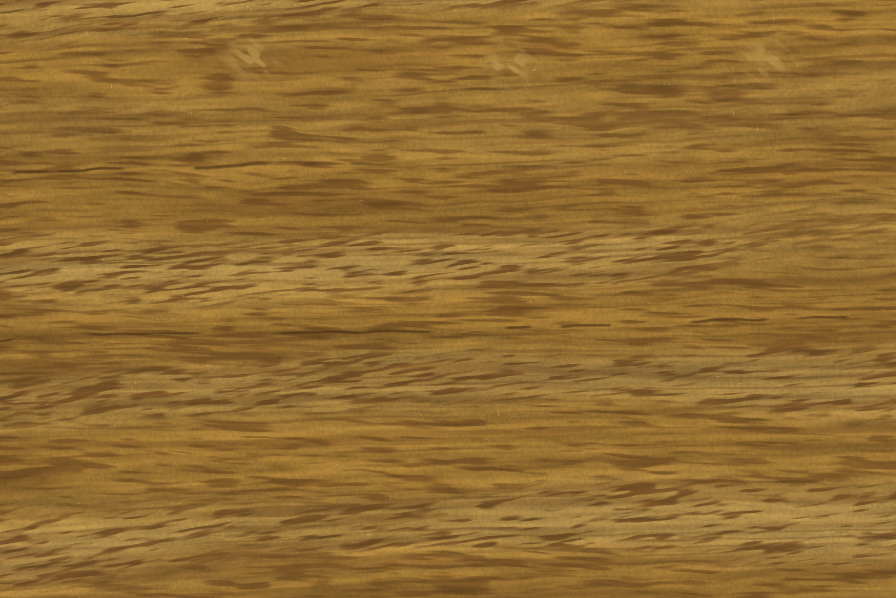
Write a Shadertoy shader that draws this texture.

```glsl
// Golden brown wood with near-horizontal grain: soft pale and golden bands from
// a warped cosine, fibres from stretched value noise, fine dark pores from noise
// sheared along two tilts, plus broken cracks and pale cross-grain knots.

#define GOLD vec3(0.610, 0.455, 0.198)
#define PALE vec3(0.670, 0.540, 0.290)
#define DARK vec3(0.400, 0.262, 0.120)
#define BAND_PERIOD 0.225
#define BAND_SLOPE 0.035
#define PALE_TILT 0.095
#define GOLD_TILT -0.045
#define PORE_DEPTH 0.78
#define STREAK_DEPTH 0.36
#define FIBRE_CONTRAST 0.24

float hash(vec2 cell) {
    vec3 h = fract(vec3(cell.xyx) * 0.1031);
    h += dot(h, h.yzx + 33.33);
    return fract((h.x + h.y) * h.z);
}

float noise(vec2 p) {
    vec2 cell = floor(p), f = fract(p);
    f = f * f * (3.0 - 2.0 * f);
    float low = mix(hash(cell), hash(cell + vec2(1, 0)), f.x);
    float high = mix(hash(cell + vec2(0, 1)), hash(cell + vec2(1, 1)), f.x);
    return mix(low, high, f.y);
}

// Elongated dark pores; freq sets their length and thickness, tilt their slope
float pores(vec2 grain, vec2 freq, float tilt, float threshold) {
    vec2 q = vec2(grain.x, grain.y - tilt * grain.x) * freq;
    float n = 0.50 * noise(q)
            + 0.30 * noise(q * vec2(0.6, 0.55) + 31.7)
            + 0.20 * noise(q * vec2(1.9, 1.7) + 57.3);
    return smoothstep(threshold - 0.11, threshold + 0.14, n);
}

// Broad pale bands with streaky borders, weakened in the golden upper zone
float paleBands(vec2 grain) {
    float wave = 0.5 + 0.5 * cos(6.2832 * (grain.y - 0.10) / BAND_PERIOD);
    float patches = 0.6 * noise(grain * vec2(2.0, 11.0) + 5.0)
                  + 0.4 * noise(grain * vec2(3.0, 37.0) + 71.0);
    float band = smoothstep(0.35, 1.08, 0.6 * wave + 0.65 * patches);
    float zone = (grain.y - 0.77) / 0.10;
    return band * (1.0 - 0.7 * exp(-zone * zone));
}

// Thin broken dark lines that follow the grain
float cracks(vec2 grain) {
    float dark = 0.0;
    for (int i = 0; i < 2; i++) {
        float k = float(i);
        float path = 0.42 + 0.29 * k + 0.010 * noise(vec2(grain.x * 7.0, k * 9.0))
                   + 0.004 * noise(vec2(grain.x * 30.0, k * 5.0));
        float line = 1.0 - smoothstep(0.0005, 0.0038, abs(grain.y - path));
        float broken = smoothstep(0.35, 0.65, noise(vec2(grain.x * 23.0, 3.0 + k * 5.0)));
        float fade = 1.0 - smoothstep(0.4, 0.9, grain.x) * k;
        dark = max(dark, line * broken * fade);
    }
    return dark;
}

// Small pale flames where the fibres turn across the grain
float knots(vec2 p) {
    float glow = 0.0;
    for (int i = 0; i < 3; i++) {
        vec2 centre = vec2(0.42 + 0.43 * float(i), 0.885 + 0.03 * hash(vec2(i, 4)));
        vec2 q = (p - centre) / vec2(0.040, 0.030);
        glow += exp(-dot(q, q));
    }
    float flame = noise(vec2(35.0 * (p.x - p.y), 105.0 * (0.7 * p.x + p.y)));
    return glow * (0.12 + 0.75 * smoothstep(0.4, 0.75, flame));
}

void mainImage(out vec4 fragColor, in vec2 fragCoord) {
    vec2 p = fragCoord / iResolution.y;

    // Grain coordinates: slope plus slow and small waviness
    vec2 grain = p;
    grain.y -= BAND_SLOPE * p.x;
    grain.y += 0.050 * (noise(p * vec2(1.4, 3.0) + 2.0) - 0.5);
    grain.y += 0.010 * (noise(p * vec2(5.0, 13.0) + 17.0) - 0.5);
    grain.y += 0.004 * (noise(p * vec2(15.0, 38.0) + 29.0) - 0.5);

    // Ground colour and fibre tone
    float band = paleBands(grain);
    float broad = noise(grain * vec2(1.5, 17.0) + 41.0);
    float medium = noise(grain * vec2(3.0, 60.0) + 11.0);
    float fibre = 0.6 * noise(grain * vec2(9.0, 210.0) + 23.0)
                + 0.4 * noise(grain * vec2(26.0, 150.0) + 47.0);
    float grit = noise(p * 270.0);
    float tone = 1.0 + 0.10 * (broad - 0.5) + 0.15 * (medium - 0.5)
               + FIBRE_CONTRAST * (fibre - 0.5) + 0.10 * (grit - 0.5);
    vec3 color = mix(GOLD, PALE, band) * tone;

    // Short tilted pores in pale bands, flatter ones in golden wood
    float shift = 0.10 * (noise(grain * vec2(2.5, 18.0) + 61.0) - 0.5);
    float shortPores = pores(grain, vec2(27.0, 205.0), PALE_TILT, 0.59 + shift);
    float longPores = pores(grain + 3.1, vec2(19.0, 185.0), GOLD_TILT, 0.59 + shift);
    float pore = mix(longPores * 0.8, shortPores, smoothstep(0.15, 0.60, band));

    // Long hairline streaks of two widths
    float wide = smoothstep(0.45, 0.90, noise(grain * vec2(2.0, 75.0) + 83.0));
    float hair = smoothstep(0.55, 0.90, noise(grain * vec2(4.5, 180.0) + 97.0));
    float streak = max(wide, hair);
    float dark = 1.0 - (1.0 - PORE_DEPTH * pore) * (1.0 - STREAK_DEPTH * streak);
    color = mix(color, DARK * (0.85 + 0.3 * fibre), dark);

    // Cracks, knots and sparse bright specks
    color = mix(color, DARK * 0.7, 0.65 * cracks(grain));
    color = mix(color, PALE * 1.08, clamp(knots(p), 0.0, 0.75));
    float speck = smoothstep(0.96, 1.0, noise(p * vec2(150.0, 170.0) + 9.0));
    color += 0.10 * speck;

    fragColor = vec4(clamp(color, 0.0, 1.0), 1.0);
}
```
